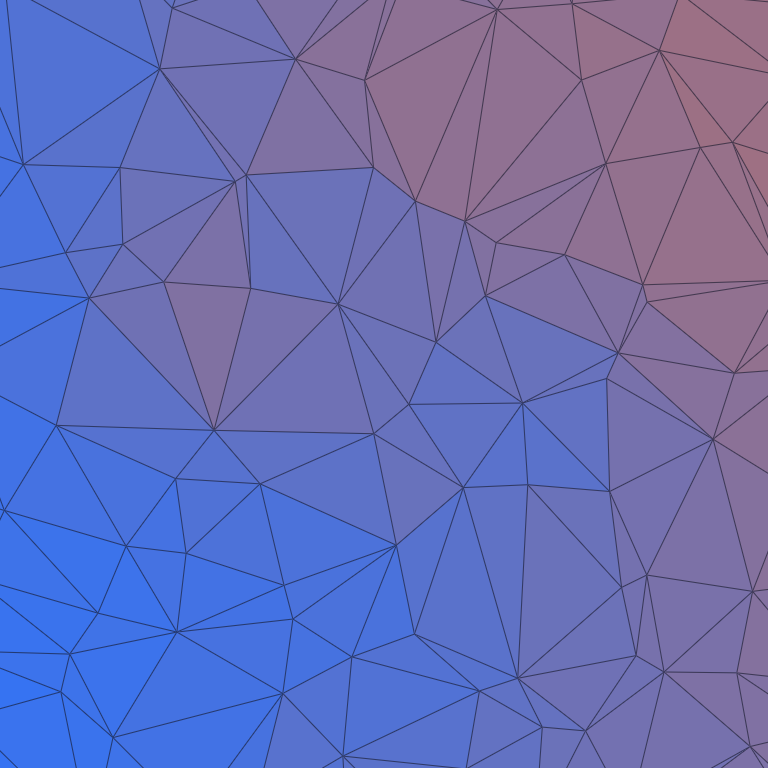
This background is drawn by a Shadertoy shader. Its source:

```glsl
// Flat-shaded Delaunay mesh of scattered points, blue to rose, with thin dark edges.
#define GRID 9.6          // cells across the canvas
#define REACH 3           // cells searched on each side
#define DROP 0.16         // share of cells left empty
#define SEED 17.0
#define LINE_WIDTH 0.0014
#define LINE_OPACITY 0.62
#define VARIATION 0.025   // tone shift between triangles
#define BLUE vec3(0.21, 0.45, 0.95)
#define ROSE vec3(0.65, 0.44, 0.48)
#define LINE_COLOR vec3(0.08, 0.09, 0.16)

vec2 hash22(vec2 p) {
    vec3 q = fract(vec3(p.xyx) * vec3(0.1031, 0.1030, 0.0973));
    q += dot(q, q.yzx + 33.33);
    return fract((q.xx + q.yz) * q.zy);
}

float cross2(vec2 a, vec2 b) { return a.x * b.y - a.y * b.x; }

float bump(vec2 p, vec2 center, float radius) {
    vec2 d = (p - center) / radius;
    return exp(-dot(d, d));
}

// Position on the blue-rose ramp: a diagonal slope with warm and cool patches.
float toneField(vec2 p) {
    float tone = 0.02 + 0.62 * p.x + 0.20 * p.y;
    tone += 0.33 * bump(p, vec2(0.27, 0.58), 0.16);
    tone += 0.24 * bump(p, vec2(0.48, 0.88), 0.25);
    tone += 0.13 * bump(p, vec2(0.90, 0.80), 0.30);
    tone += 0.15 * bump(p, vec2(0.52, 0.38), 0.10);
    tone += 0.25 * bump(p, vec2(0.45, 0.00), 0.07);
    tone -= 0.30 * bump(p, vec2(0.42, 0.66), 0.09);
    tone -= 0.25 * bump(p, vec2(0.70, 0.45), 0.14);
    tone -= 0.17 * bump(p, vec2(0.50, 0.22), 0.20);
    tone -= 0.08 * bump(p, vec2(0.20, 0.20), 0.20);
    return tone + VARIATION * sin(dot(p, vec2(37.0, 51.0)));
}

// Share of the swap that a corner allows; corners facing away allow any
float swapRatio(float area, float weight) {
    return weight > 1e-6 ? area / weight : 1e9;
}

// Finds the Delaunay triangle around p; corners are relative to p.
// Points are lifted to a paraboloid and the facet is lowered to the hull.
void findTriangle(vec2 p, out vec2 a, out vec2 b, out vec2 c) {
    vec2 points[49];
    int count = 0;
    for (int y = -REACH; y <= REACH; y++)
    for (int x = -REACH; x <= REACH; x++) {
        vec2 cell = floor(p) + vec2(x, y);
        if (hash22(cell + SEED + 71.0).x < DROP) continue;
        points[count] = cell + hash22(cell + SEED) - p;
        count++;
    }

    // Start with a wide counter-clockwise triangle
    a = vec2(0.0, 40.0);
    b = vec2(-35.0, -20.0);
    c = vec2(35.0, -20.0);
    for (int pass = 0; pass < 24; pass++) {
        // Plane through the lifted corners
        vec2 ab = b - a, ac = c - a;
        float base = dot(a, a);
        float riseB = dot(b, b) - base, riseC = dot(c, c) - base;
        vec2 slope = vec2(riseB * ac.y - riseC * ab.y,
                          riseC * ab.x - riseB * ac.x) / cross2(ab, ac);

        // Point farthest below the plane
        float lowest = -1e-4;
        vec2 q = vec2(0.0);
        bool found = false;
        for (int i = 0; i < count; i++) {
            vec2 s = points[i];
            float rise = dot(s, s) - base - dot(slope, s - a);
            if (rise < lowest) { lowest = rise; q = s; found = true; }
        }
        if (!found) break;

        // Swap the corner that keeps p inside
        float ratioA = swapRatio(cross2(b, c), cross2(b - q, c - q));
        float ratioB = swapRatio(cross2(c, a), cross2(c - q, a - q));
        float ratioC = swapRatio(cross2(a, b), cross2(a - q, b - q));
        if (ratioA <= ratioB && ratioA <= ratioC) a = q;
        else if (ratioB <= ratioC) b = q;
        else c = q;
    }
}

// Distance from the origin to the line through a and b
float lineDistance(vec2 a, vec2 b) {
    return abs(cross2(a, b)) / max(length(b - a), 1e-5);
}

void mainImage(out vec4 fragColor, in vec2 fragCoord) {
    vec2 uv = fragCoord / iResolution.y;
    float pixel = 1.0 / iResolution.y;
    vec2 a, b, c;
    findTriangle(uv * GRID, a, b, c);

    // One flat colour per triangle, taken at its middle
    vec2 middle = uv + (a + b + c) / (3.0 * GRID);
    vec3 color = mix(BLUE, ROSE, clamp(toneField(middle), 0.0, 1.0));

    // Thin smooth edges
    float d = min(lineDistance(a, b), min(lineDistance(b, c), lineDistance(c, a))) / GRID;
    float coverage = clamp((0.5 * LINE_WIDTH - d) / pixel + 0.5, 0.0, 1.0);
    coverage *= min(1.0, LINE_WIDTH / pixel + 0.2);
    fragColor = vec4(mix(color, LINE_COLOR, LINE_OPACITY * coverage), 1.0);
}
```
